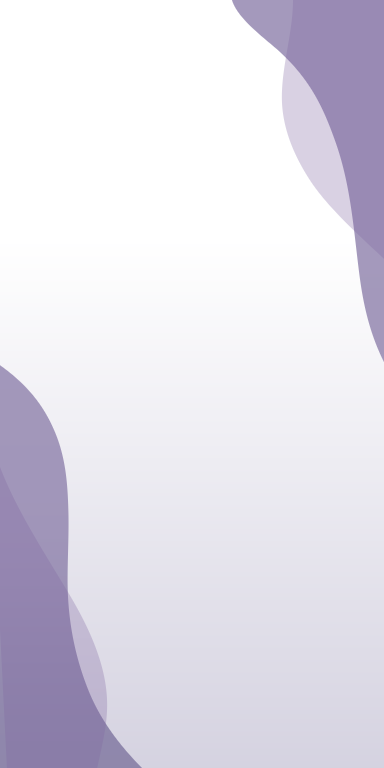
Reproduce this background procedurally as a Shadertoy shader.

```glsl
// Translucent violet waves in two opposite corners over a white-to-lilac fade.
// Each wave edge is x as a smooth function of depth, joined from cubic spans.
// Lengths are in hundredths of the canvas width; depth runs down from the top.

// Cubic span between knots (depth, x, slope), straight beyond both ends.
float span(float depth, vec3 a, vec3 b) {
    float h = b.x - a.x;
    float t = clamp((depth - a.x) / h, 0.0, 1.0);
    float s = 1.0 - t;
    float x = s * s * ((1.0 + 2.0 * t) * a.y + t * h * a.z)
            + t * t * ((1.0 + 2.0 * s) * b.y - s * h * b.z);
    return x + a.z * min(depth - a.x, 0.0) + b.z * max(depth - b.x, 0.0);
}

float upperBody(float d) {
    vec3 k1 = vec3(11.7, 70.8, 1.2), k2 = vec3(36.5, 87.2, 0.36), k3 = vec3(71.6, 93.6, 0.13);
    return d < k1.x ? span(d, vec3(0.0, 60.4, 0.3), k1)
         : d < k2.x ? span(d, k1, k2)
         : d < k3.x ? span(d, k2, k3)
         : span(d, k3, vec3(94.3, 100.0, 0.5));
}

float upperVeil(float d) {
    vec3 k1 = vec3(25.3, 73.4, 0.0), k2 = vec3(46.9, 80.7, 0.65);
    return d < k1.x ? span(d, vec3(0.0, 76.3, 0.0), k1)
         : d < k2.x ? span(d, k1, k2)
         : span(d, k2, vec3(67.4, 100.0, 1.07));
}

float lowerBody(float d) {
    vec3 k1 = vec3(112.5, 14.3, 0.42), k2 = vec3(132.8, 17.8, 0.03);
    vec3 k3 = vec3(151.0, 17.6, 0.0), k4 = vec3(179.7, 23.0, 0.4);
    return d < k1.x ? span(d, vec3(95.1, 0.0, 1.4), k1)
         : d < k2.x ? span(d, k1, k2)
         : d < k3.x ? span(d, k2, k3)
         : d < k4.x ? span(d, k3, k4)
         : span(d, k4, vec3(200.0, 37.0, 1.0));
}

float lowerVeil(float d) {
    vec3 k1 = vec3(154.2, 17.7, 0.6), k2 = vec3(183.6, 27.9, 0.0);
    return d < k1.x ? span(d, vec3(121.6, 0.0, 0.38), k1)
         : d < k2.x ? span(d, k1, k2)
         : span(d, k2, vec3(200.0, 25.3, -0.22));
}

// Antialiased fill where the signed offset is positive.
float fill(float offset) {
    float pixel = length(vec2(dFdx(offset), dFdy(offset)));
    return clamp(0.5 + offset / max(pixel, 1e-4), 0.0, 1.0);
}

void mainImage(out vec4 fragColor, in vec2 fragCoord) {
    vec2 uv = fragCoord / iResolution.xy;
    float x = 100.0 * uv.x;
    float depth = 200.0 * (1.0 - uv.y);

    // Vertical fade
    vec3 color = mix(vec3(1.0), vec3(0.835, 0.825, 0.88), clamp((depth - 62.0) / 138.0, 0.0, 1.0));

    // Wave bodies, the lower one darkening towards the floor
    vec3 violet = vec3(0.58, 0.53, 0.69);
    vec3 shaded = mix(violet, vec3(0.51, 0.475, 0.635), smoothstep(130.0, 200.0, depth));
    color = mix(color, violet, 0.85 * fill(x - upperBody(depth)));
    color = mix(color, shaded, 0.85 * fill(lowerBody(depth) - x));

    // Sheer veils, the lower one cut by a thin wedge at the left
    vec3 plum = vec3(0.5, 0.4, 0.63);
    float wedge = fill(x - 0.05 * (depth - 164.0));
    color = mix(color, plum, 0.3 * fill(x - upperVeil(depth)));
    color = mix(color, plum, 0.3 * fill(lowerVeil(depth) - x) * wedge);

    fragColor = vec4(color, 1.0);
}
```
